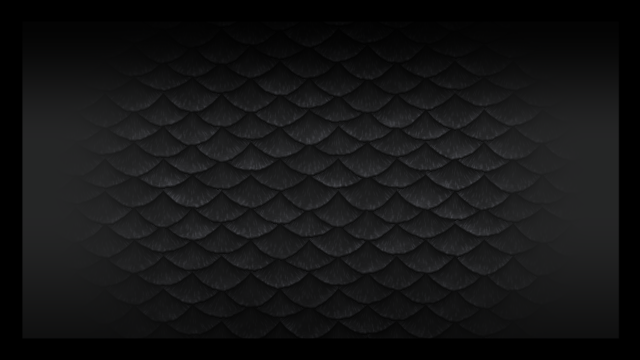
A Shadertoy shader for this pattern:

```glsl
// Dark overlapping reptile scales, scratched at the tips, fading into a black frame.

// Layout, in units of canvas height unless noted
const float PERIOD     = 0.162;              // width of one scale
const float ROW        = 0.0452;             // distance between rows
const vec2  TIP_ORIGIN = vec2(0.051, 0.648); // one scale tip, x from the centre
const float ARC_POWER  = 1.95;               // roundness of the lower edge
const float TIP_JITTER = 0.24;               // tip variation, in rows
const vec4  PANEL      = vec4(0.035, 0.060, 0.967, 0.940); // left, bottom, right, top

// Colours
const vec3 PANEL_COLOR = vec3(0.146, 0.148, 0.150);
const vec3 SHEEN_COLOR = vec3(0.142, 0.143, 0.157);
const float GROOVE_DARKNESS = 0.52;

vec2 hash2(vec2 p) {
    vec3 q = fract(p.xyx * vec3(0.1031, 0.1030, 0.0973));
    q += dot(q, q.yzx + 33.33);
    return fract((q.xx + q.yz) * q.zy);
}

// Distance to the nearest scattered point
float cellular(vec2 p) {
    vec2 cell = floor(p);
    float nearest = 2.0;
    for (int j = -1; j <= 1; j++)
    for (int i = -1; i <= 1; i++) {
        vec2 c = cell + vec2(i, j);
        nearest = min(nearest, length(c + hash2(c) - p));
    }
    return nearest;
}

float waves(vec2 p) {
    return (sin(p.x + 1.7 * sin(p.y)) + 0.6 * sin(2.3 * p.x - 1.9 * p.y)
          + 0.4 * sin(4.7 * p.x + 3.1 * p.y)) * 0.5;
}

// Height of a row's lower edge; also gives the scale id and offset from its axis
float rowEdge(float row, float x, out vec2 id, out float dx) {
    float sx = x / PERIOD + 0.5 * mod(row, 2.0);
    id = vec2(floor(sx + 0.5), row);
    dx = sx - id.x;
    float arc = pow(2.0 * abs(dx), ARC_POWER);
    float jitter = (hash2(id + 40.0).x - 0.5) * 2.0 * TIP_JITTER;
    float ragged = 0.055 * waves(vec2(x * 90.0, row * 2.4));
    return row + arc + (jitter + ragged) * (1.0 - arc);
}

// Light falling on the panel: brightest just above mid height
float panelLight(float y) {
    float fromTop = 1.0 - smoothstep(0.60, 0.94, y);
    float fromBottom = smoothstep(-0.06, 0.42, y);
    return mix(0.10, 1.0, fromTop) * mix(0.30, 1.0, fromBottom);
}

vec3 scales(vec2 p, float light) {
    vec2 q = p - TIP_ORIGIN;
    float v = q.y / ROW;
    float above = 1.0, depth = 0.0, dx = 0.0;
    vec2 id = vec2(0.0);

    // Upper rows cover lower ones: take the first edge that lies below the point
    for (int k = 2; k >= -2; k--) {
        float edge = rowEdge(floor(v) + float(k), q.x, id, dx);
        depth = v - edge;
        if (depth >= 0.0) break;
        above = -depth;
    }

    // Sparse scratches fan out from the root of each scale
    vec2 rnd = hash2(id + 90.0);
    float height = v - id.y;
    float fan = dx / (2.7 - min(height, 2.2));
    float bend = waves(q * vec2(45.0, 38.0) + rnd * 6.3);
    vec2 grain = vec2(fan * 32.0 + 0.45 * bend, height * 1.7) + id * vec2(37.0, 19.0);
    float scratch = 1.0 - smoothstep(0.04, 0.40, cellular(grain));
    float fleck = 1.0 - smoothstep(0.05, 0.50, cellular(q * vec2(95.0, 120.0) + rnd));
    float patches = smoothstep(-0.7, 0.8, waves(q * vec2(38.0, 52.0) + rnd * 9.0));

    // Worn band and broken bright lip, then shadow cast by the scale above
    float rim = smoothstep(0.0, 0.20, depth);
    float band = rim * exp(-1.35 * depth);
    float lip = rim * exp(-4.5 * depth) * (0.3 + 0.7 * fleck);
    float wear = band * (0.38 + 0.50 * scratch + 0.15 * fleck + 0.42 * patches) + 0.30 * lip;
    wear = wear * mix(0.60, 1.15, rnd.y) + 0.08 * scratch * rim;
    float groove = min(mix(GROOVE_DARKNESS, 1.0, rim),
                       1.0 - (1.0 - GROOVE_DARKNESS) * exp(-2.6 * above));

    vec3 body = PANEL_COLOR * light * 0.74;
    vec3 sheen = SHEEN_COLOR * wear * mix(0.15, 1.0, light);
    return (body + sheen) * groove;
}

void mainImage(out vec4 fragColor, in vec2 fragCoord) {
    vec2 uv = fragCoord / iResolution.xy;
    vec2 p = vec2((fragCoord.x - 0.5 * iResolution.x) / iResolution.y, uv.y);
    float light = panelLight(uv.y);

    // Scales dissolve into the plain panel towards the sides
    float radius = length((p - vec2(0.0, 0.46)) / vec2(0.76, 0.84));
    float presence = 1.0 - smoothstep(0.48, 1.0, radius);
    vec3 color = mix(PANEL_COLOR * light, scales(p, light), presence);

    // Black frame
    vec2 soft = 1.0 / iResolution.xy;
    vec2 inside = smoothstep(PANEL.xy - soft, PANEL.xy + soft, uv)
                * (1.0 - smoothstep(PANEL.zw - soft, PANEL.zw + soft, uv));
    fragColor = vec4(color * inside.x * inside.y, 1.0);
}
```
